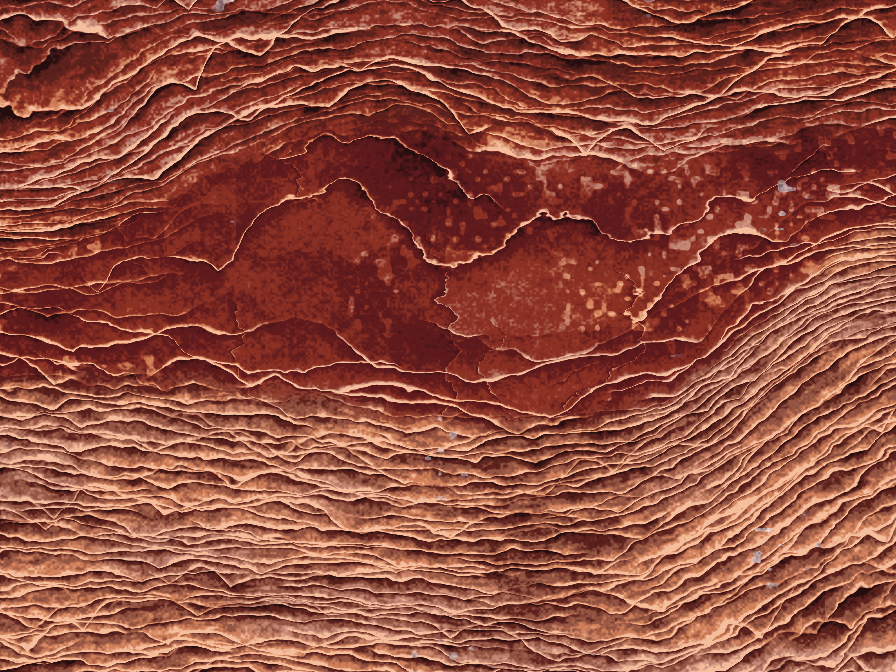
Reproduce this texture procedurally as a WebGL 1 fragment shader.

```glsl
precision highp float;
uniform vec2 u_resolution;

float hash(vec2 c) {
  return fract(sin(dot(c, vec2(127.1, 311.7))) * 43758.5453);
}

float noise(vec2 p) {
  vec2 i = floor(p), f = fract(p);
  f = f * f * (3.0 - 2.0 * f);
  return mix(mix(hash(i), hash(i + vec2(1.0, 0.0)), f.x),
             mix(hash(i + vec2(0.0, 1.0)), hash(i + 1.0), f.x), f.y);
}

float fbm(vec2 p) {
  float sum = 0.0, gain = 0.53;
  for (int i = 0; i < 4; i++) {
    sum += gain * noise(p);
    p = p * 2.03 + 17.3;
    gain *= 0.5;
  }
  return sum;
}

// Overlapping sheet edges: x = lit crest, y = shadow below it, z = sheet tone
vec3 strata(vec2 q, float rows, float bend, float gap, float width) {
  float v = q.y * rows, nearest = 9.0;
  vec3 sheet = vec3(0.0, 0.0, 0.5);
  for (int k = -3; k <= 3; k++) {
    float id = floor(v) + float(k);
    float lane = id * 5.37 + rows;
    float curve = 2.4 * (fbm(vec2(q.x * bend, lane)) - 0.4);
    float sway = noise(vec2(q.x * bend, lane + 40.0));
    float arch = abs(sin(q.x * bend * 1.6 + sway * 5.0 + lane));
    float d = (v - id - curve - 0.8 * arch) / rows;
    float presence = smoothstep(gap, gap + 0.2, noise(vec2(q.x * bend * 1.3, lane + 80.0)));
    float w = width * (0.4 + 1.2 * noise(vec2(q.x * 30.0, lane)));
    float above = smoothstep(-0.001, 0.001, d), t = max(d, 0.0) / w;
    float lit = max(exp(-t * t), 0.6 * exp(-0.45 * t));
    sheet.x = max(sheet.x, presence * above * lit);
    sheet.y = max(sheet.y, presence * (1.0 - above) * exp(min(d, 0.0) / (w * 1.6)));
    if (d > 0.0 && d < nearest) {
      nearest = d;
      sheet.z = hash(vec2(id, rows));
    }
  }
  return sheet;
}

void main() {
  vec2 p = gl_FragCoord.xy / u_resolution.y;
  float ragged = fbm(p * vec2(25.0, 40.0)) - 0.5;
  float crumble = noise(p * 75.0) - 0.5;
  float swell = noise(p * vec2(3.0, 4.0) + 5.0) - 0.5;

  // Outline of the smooth red lens
  float roof = 0.75 + 0.08 * exp(-pow(abs(p.x - 0.55) / 0.2, 2.0))
             - 0.12 * (1.0 - smoothstep(0.0, 0.35, p.x)) + 0.06 * smoothstep(0.95, 1.33, p.x);
  float ground = 0.44 - 0.06 * exp(-pow(abs(p.x - 0.75) / 0.3, 2.0))
               + 0.24 * smoothstep(0.9, 1.4, p.x);
  float rim = p.y + 0.05 * ragged + 0.03 * swell;
  float lens = smoothstep(ground - 0.02, ground + 0.02, rim)
             * (1.0 - smoothstep(roof - 0.03, roof + 0.01, rim));
  float low = 1.0 - smoothstep(ground - 0.03, ground + 0.03, rim);

  // Bedding height, bent around the lens
  float lift = mix((ground - 0.43) * smoothstep(-0.3, 0.45, p.y),
                   (roof - 0.76) * (1.0 - 0.6 * smoothstep(0.8, 1.0, p.y)),
                   smoothstep(0.45, 0.8, p.y));
  vec2 bed = vec2(p.x, p.y - lift + 0.05 * swell + 0.014 * ragged + 0.004 * crumble);
  vec3 coarse = strata(bed, 25.0, 5.0, 0.12, 0.0058);
  vec3 fine = strata(bed, 62.0, 6.0, 0.15, 0.0038);
  vec3 plates = strata(bed + vec2(0.0, 0.015 * ragged), 15.0, 4.5, 0.3, 0.0042);
  float wander = p.x + 0.06 * ragged + 0.08 * noise(p * 5.0);
  vec3 joints = strata(vec2(p.y, wander), 8.0, 5.0, 0.45, 0.003);

  // Light on the layered beds
  float grain = 0.6 * noise(p * 300.0) + 0.4 * noise(p * 130.0) - 0.5;
  float streaks = noise(vec2(bed.x * 35.0, bed.y * 190.0)) - 0.5;
  float patches = fbm(p * vec2(5.0, 9.0) + 31.0) - 0.5;
  float crest = max(coarse.x * mix(1.0, 0.75, low), fine.x * mix(0.65, 0.95, low));
  float shade = max(coarse.y * mix(1.0, 0.7, low), fine.y * mix(0.6, 0.95, low));
  float bedLight = mix(0.33, 0.43, low) + 0.45 * patches + 0.4 * grain + 0.28 * streaks
                 + 0.14 * (fine.z - 0.5) + 0.58 * crest - 0.6 * shade * (1.0 - crest);

  // Light on the lens, with scalloped sheets along its floor and left end
  float scallops = max(1.0 - smoothstep(0.06, 0.15, p.y - ground),
                       0.8 * (1.0 - smoothstep(0.1, 0.45, p.x)));
  float lensCrest = max(max(plates.x, 0.7 * joints.x), coarse.x * scallops);
  float lensShade = max(max(plates.y, joints.y), coarse.y * scallops);
  float chips = smoothstep(0.62, 0.8, noise(p * 90.0)) * smoothstep(0.5, 0.75, noise(p * 9.0));
  float lensLight = 0.25 + 0.14 * (plates.z - 0.5) + 0.1 * (joints.z - 0.5) + 0.35 * patches
                  + 0.28 * grain + 0.2 * ragged + 0.25 * chips
                  + 0.7 * lensCrest * lensCrest - 0.3 * lensShade * (1.0 - lensCrest);
  float light = mix(bedLight, lensLight, lens);

  // Maroon to cream colour ramp
  float ochre = smoothstep(0.35, 0.65, noise(p * vec2(4.0, 11.0) + 60.0));
  vec3 maroon = mix(vec3(0.36, 0.13, 0.11), vec3(0.37, 0.10, 0.11), lens);
  vec3 body = mix(vec3(0.55, 0.19, 0.14), vec3(0.58, 0.33, 0.26), low);
  vec3 tan = mix(vec3(0.76, 0.52, 0.45), vec3(0.82, 0.50, 0.35), ochre);
  vec3 color = mix(vec3(0.14, 0.05, 0.06), maroon, smoothstep(-0.15, 0.15, light));
  color = mix(color, body, smoothstep(0.18, 0.38, light));
  color = mix(color, tan, smoothstep(0.4, 0.6, light));
  color = mix(color, vec3(0.96, 0.75, 0.62), smoothstep(0.6, 0.8, light));

  // Rare pale mineral flecks
  float fleck = smoothstep(0.82, 0.87, noise(p * vec2(55.0, 85.0)))
              * smoothstep(0.84, 0.9, noise(p * 6.0 + 9.0));
  color = mix(color, vec3(0.76, 0.68, 0.70) + 0.6 * grain, 0.8 * fleck);
  gl_FragColor = vec4(color, 1.0);
}
```
